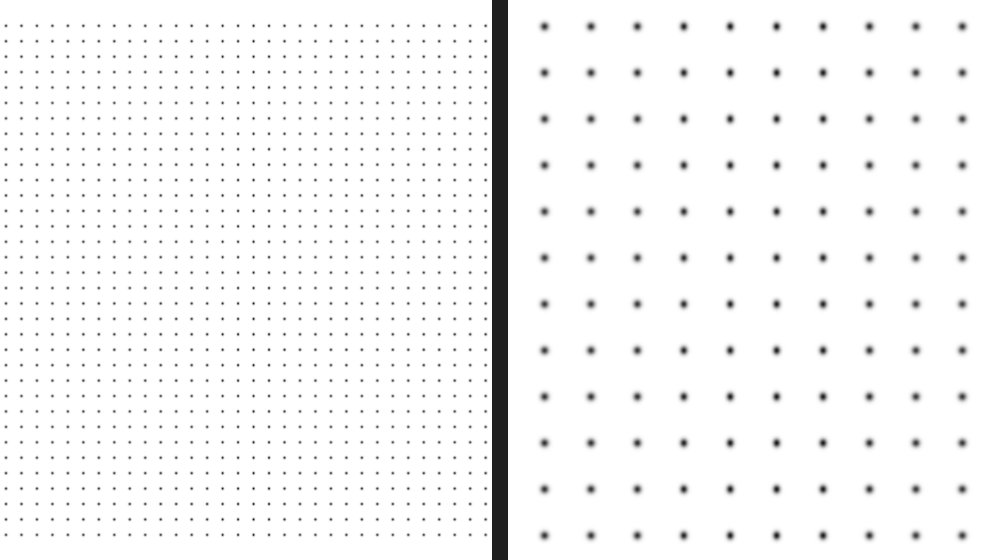
Left: the whole. Right: its middle third, enlarged.
This pattern is drawn by a WebGL 1 fragment shader. Its source:

```glsl
precision highp float;

uniform vec2 u_resolution;

#define DOT_COUNT vec2(32.0, 34.0)
#define FIRST_DOT vec2(0.0122, 0.0449)
#define LAST_DOT vec2(0.9871, 0.9539)
#define DOT_SPREAD 0.0017
#define INK_STRENGTH 0.76
#define BAND_COLUMN 15.5
#define BAND_WIDTH 2.3
#define BAND_INK 0.11
#define BAND_NARROWING 0.13
#define ROW_DRIFT 0.025

// Soft round spot, widths given per axis
float softDot(vec2 offset, vec2 spread) {
  vec2 q = offset / spread;
  return exp(-0.5 * dot(q, q));
}

// 1 in the crisp middle columns, falling to 0 at the sides
float crispBand(float column) {
  float d = (column - BAND_COLUMN) / BAND_WIDTH;
  return exp(-d * d * d * d);
}

void main() {
  vec2 uv = gl_FragCoord.xy / u_resolution;
  vec2 pitch = (LAST_DOT - FIRST_DOT) / (DOT_COUNT - 1.0);

  // Nearest dot of the finite grid
  vec2 cell = floor((uv - FIRST_DOT) / pitch + 0.5);
  cell = clamp(cell, vec2(0.0), DOT_COUNT - 1.0);
  vec2 offset = uv - FIRST_DOT - cell * pitch;
  offset.x *= u_resolution.x / u_resolution.y;

  // Slight change of darkness and width across the grid
  float crisp = crispBand(cell.x);
  float drift = sin(cell.y * 0.62) + 0.5 * sin(cell.x * 1.1 + 2.0);
  float strength = INK_STRENGTH + BAND_INK * crisp + ROW_DRIFT * drift;
  vec2 spread = DOT_SPREAD * vec2(1.0 - BAND_NARROWING * crisp, 1.0);

  float ink = strength * softDot(offset, spread);
  gl_FragColor = vec4(vec3(1.0 - ink), 1.0);
}
```
